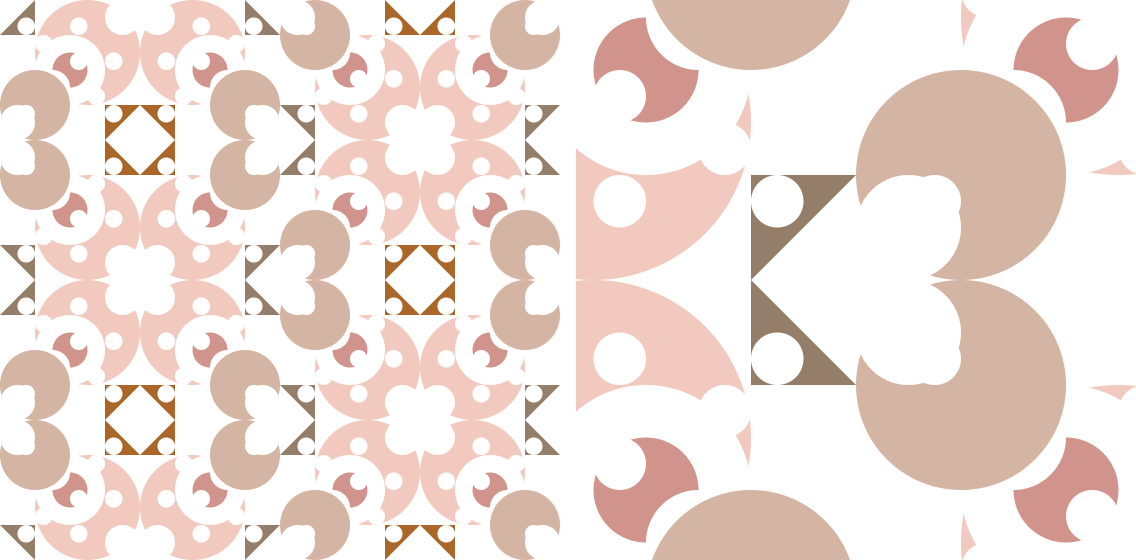
Left: the whole. Right: its middle third, enlarged.
Write a three.js fragment shader that draws this pattern.

```glsl
// Half-drop pattern of dotted petals, crescents and notched corner triangles on white.
// Two columns of mirrored 32-unit cells, the second shifted by half a cell; each
// quadrant is folded on its diagonal and painted with discs, back to front.

varying vec2 vUv;

// Coverage of a shape from its signed distance, softened over one pixel.
float cover(float dist) {
  float pixel = 64.0 * fwidth(vUv.x);
  return clamp(0.5 - dist / pixel, 0.0, 1.0);
}

float disc(vec2 p, vec2 center, float radius) {
  return cover(length(p - center) - radius);
}

void main() {
  const vec3 white = vec3(1.0);
  const vec3 blush = vec3(0.95, 0.79, 0.75);
  const vec3 sand = vec3(0.83, 0.71, 0.64);
  const vec3 rose = vec3(0.82, 0.58, 0.55);
  const vec3 copper = vec3(0.67, 0.40, 0.16);
  const vec3 taupe = vec3(0.58, 0.49, 0.41);

  // Mirrored quadrant, 16 units wide, with the flower center at its origin.
  vec2 p = vUv * 64.0;
  p.y += 16.0 * floor(p.x / 32.0);
  vec2 quad = abs(mod(p + vec2(0.0, 16.0), 32.0) - 16.0);

  // Fold on the diagonal so paired details are drawn once.
  vec2 fold = vec2(max(quad.x, quad.y), min(quad.x, quad.y));
  vec3 color = white;

  // Petal with its dot, side notch, round window and central lobe.
  color = mix(color, blush, disc(fold, vec2(6.0), 6.0));
  color = mix(color, white, disc(fold, vec2(7.0, 3.0), 1.0));
  color = mix(color, white, disc(fold, vec2(11.0, 5.0), 1.0));
  color = mix(color, white, disc(fold, vec2(8.0), 4.0));
  color = mix(color, white, disc(fold, vec2(2.0), 2.0));

  // Small bud bitten from both sides.
  color = mix(color, rose, disc(fold, vec2(8.0), 2.0));
  color = mix(color, white, disc(fold, vec2(7.0), 1.0));
  color = mix(color, white, disc(fold, vec2(10.0), 2.0));

  // Large crescent with a two-part bite.
  color = mix(color, sand, disc(fold, vec2(12.0), 4.0));
  color = mix(color, white, disc(fold, vec2(14.0), 2.0));
  color = mix(color, white, disc(fold, vec2(13.0), 1.0));

  // Triangles in the two remaining corners, each pierced by a dot.
  vec2 corner = vec2(16.0 - fold.x, fold.y);
  float triangle = max(max(corner.x, corner.y) - 4.0,
                       (4.0 - corner.x - corner.y) * 0.7071);
  vec3 triangleColor = quad.x > quad.y ? taupe : copper;
  color = mix(color, triangleColor, cover(triangle));
  color = mix(color, white, disc(corner, vec2(3.0), 1.0));

  gl_FragColor = vec4(color, 1.0);
}
```
